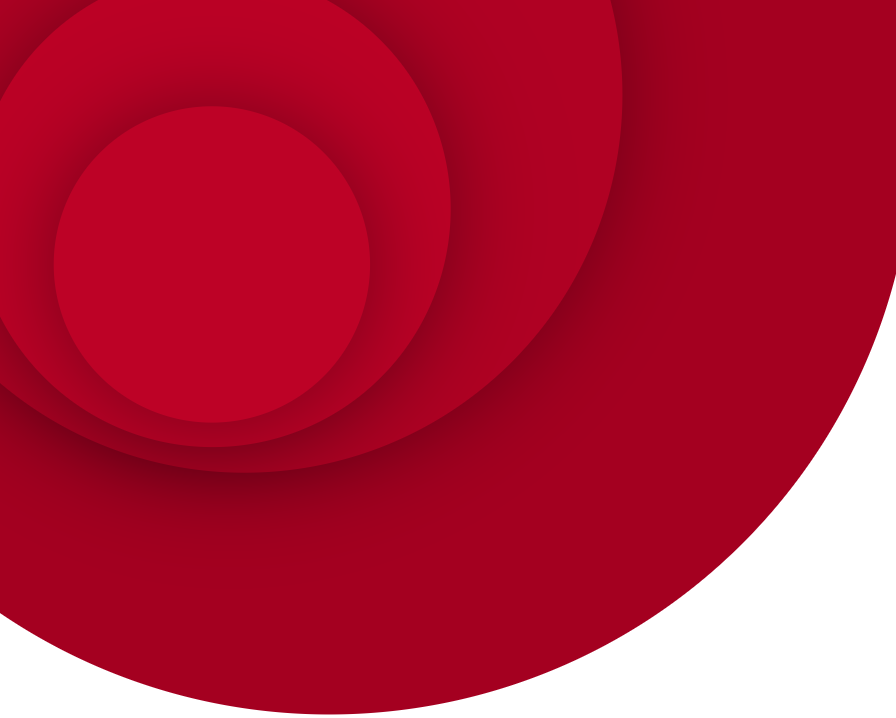
Give the GLSL for this background, as a Shadertoy shader.

```glsl
// Layered red paper discs on a white sheet, each casting a soft dark halo.
// Discs are painted from largest to smallest; every halo is a blurred
// circle edge laid over all the layers beneath it.

// Lengths are in canvas heights, with the origin at the lower left
const int DISC_COUNT = 4;
const float SHADOW_BLUR = 0.062;
const float SHADOW_STRENGTH = 0.35;

const vec3 PAPER = vec3(1.0);
const vec3 SHADOW_COLOR = vec3(0.02, 0.0, 0.02);

// Centre x, centre y, radius
const vec3 DISCS[DISC_COUNT] = vec3[](
    vec3(0.4585, 0.8195, 0.8146),
    vec3(0.3405, 0.8680, 0.5264),
    vec3(0.2960, 0.7090, 0.3317),
    vec3(0.2951, 0.6317, 0.2203)
);

const vec3 DISC_COLORS[DISC_COUNT] = vec3[](
    vec3(0.645, 0.000, 0.125),
    vec3(0.690, 0.003, 0.137),
    vec3(0.735, 0.005, 0.147),
    vec3(0.740, 0.008, 0.150)
);

float circleDistance(vec2 p, vec3 disc) {
    return length(p - disc.xy) - disc.z;
}

// Logistic curve that approximates a Gaussian-blurred edge
float blurredEdge(float d) {
    return 1.0 / (1.0 + exp(1.702 * d / SHADOW_BLUR));
}

void mainImage(out vec4 fragColor, in vec2 fragCoord) {
    vec2 p = fragCoord / iResolution.y;
    float pixel = 1.0 / iResolution.y;
    vec3 color = PAPER;

    for (int i = 0; i < DISC_COUNT; i++) {
        float d = circleDistance(p, DISCS[i]);

        // The base disc lies flat on the paper and casts no halo
        float shadow = i > 0 ? SHADOW_STRENGTH * blurredEdge(d) : 0.0;
        color = mix(color, SHADOW_COLOR, shadow);

        // Antialiased disc face
        float coverage = clamp(0.5 - d / pixel, 0.0, 1.0);
        color = mix(color, DISC_COLORS[i], coverage);
    }

    fragColor = vec4(color, 1.0);
}
```
